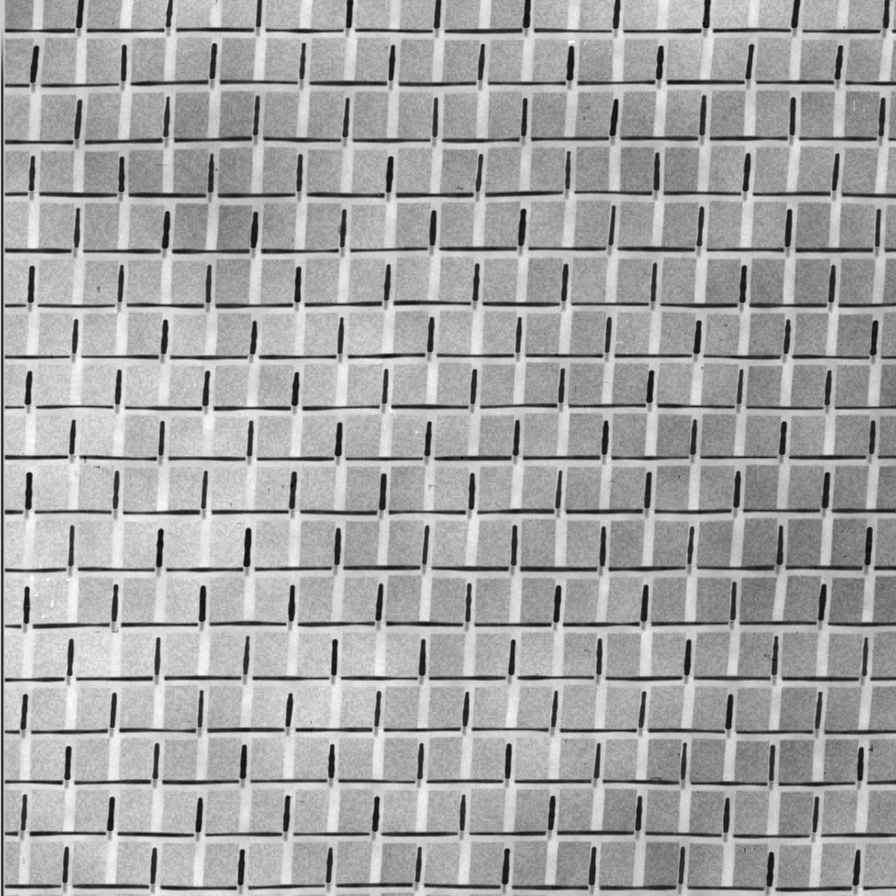
This texture is drawn by a WebGL 1 fragment shader. Its source:

```glsl
precision highp float;
// Worn grey woven mesh: staggered black dashes and broken lines between pale wires.
uniform vec2 u_resolution;

float hash(vec2 p) {
  vec3 q = fract(vec3(p.xyx) * 0.1031);
  q += dot(q, q.yzx + 33.33);
  return fract((q.x + q.y) * q.z);
}

float noise(vec2 p) {
  vec2 i = floor(p), f = fract(p);
  f = f * f * (3.0 - 2.0 * f);
  return mix(mix(hash(i), hash(i + vec2(1.0, 0.0)), f.x),
             mix(hash(i + vec2(0.0, 1.0)), hash(i + vec2(1.0, 1.0)), f.x), f.y);
}

// 1 between a and b, with edges of softness s
float band(float x, float a, float b, float s) {
  return smoothstep(a - s, a + s, x) * (1.0 - smoothstep(b - s, b + s, x));
}

// Soft spot of light centred at c
float glow(vec2 p, vec2 c, vec2 size) {
  vec2 d = (p - c) / size;
  return exp(-dot(d, d));
}

void main() {
  vec2 p = gl_FragCoord.xy / u_resolution;
  p.y = 1.0 - p.y;
  float soft = max(0.03, 14.0 / u_resolution.y);

  // Leaning columns and uneven rows; whole numbers fall on the dark lines
  float t = (p.y - 0.065) / 0.846;
  float col = (p.x - 0.039 + 0.013 * t) / (0.0499 - 0.0008 * t);
  float row = (p.y - 0.037) / 0.0598;
  row -= 0.065 * sin(0.873 * (row - 3.0)) + 0.06 * exp(-(row - 2.0) * (row - 2.0));
  row += 0.09 * (noise(vec2(col * 0.23, row * 0.6 + 7.0)) - 0.5);
  row += 0.035 * (noise(vec2(col * 0.8, row * 1.3 + 40.0)) - 0.5);
  float fy = fract(row), rowId = ceil(row);
  float wire = col + 0.045 * (fy - 0.55)
             + 0.06 * (noise(vec2(col * 0.7, row * 0.9)) - 0.5);
  float wireId = floor(wire + 0.5), dx = wire - wireId;
  float dashed = mod(wireId + rowId, 2.0);

  // Broad light and fine grain
  float light = 0.15 * glow(p, vec2(0.18, 0.7), vec2(0.34, 0.34))
              - 0.15 * glow(p, vec2(1.0, 0.62), vec2(0.36, 0.4))
              - 0.07 * glow(p, vec2(0.4, 0.2), vec2(0.5, 0.18))
              + 0.08 * glow(p, vec2(0.65, 0.0), vec2(0.4, 0.07))
              + 0.12 * (noise(p * 5.0) - 0.5) + 0.1 * (noise(p * 12.0 + 3.0) - 0.5);
  float grain = noise(p * 480.0) - 0.5 + 0.5 * (noise(p * 260.0 + 9.0) - 0.5);

  // Pale wires, brightest where they pass on top
  float over = (1.0 - dashed) * band(dx, -0.06, 0.14, 0.07);
  float shade = 0.79 + 0.06 * over + 0.55 * light + 0.05 * grain
              + 0.1 * (noise(p * 55.0) - 0.5);

  // Grey squares in the openings
  vec2 squareId = vec2(floor(wire), rowId);
  float square = band(fract(wire), 0.165 + 0.03 * (hash(squareId) - 0.5), 0.92, soft)
               * band(fy, 0.155 + 0.04 * (hash(squareId + 20.0) - 0.5), 0.985, soft);
  float tone = 0.645 + 1.1 * light + 0.07 * (hash(squareId + 50.0) - 0.5)
             + 0.11 * grain + 0.04 * (fract(wire) - 0.5)
             + 0.05 * (noise(p * 40.0 + 21.0) - 0.5);
  shade = mix(shade, tone, square);

  // Horizontal lines, broken where a dashed wire crosses
  float lineId = floor(row + 0.5);
  float crossId = floor(col + 0.5);
  float breakHere = mod(crossId + lineId, 2.0);
  float gap = breakHere * band(col - crossId, -0.11, 0.15, 0.04);
  float thick = 0.021 + 0.024 * noise(vec2(col * 2.0, lineId * 5.0));
  float line = 1.0 - smoothstep(thick - soft, thick + soft, abs(row - lineId));
  float ink = line * (1.0 - gap) * (0.85 + 0.15 * noise(vec2(col * 5.0, lineId)));

  // Vertical dashes, slightly fuller below
  float wear = hash(vec2(wireId, rowId) + 11.0);
  float top = 0.27 + 0.07 * wear;
  float dash = length(vec2(dx, 1.2 * (fy - clamp(fy, top, 0.9))));
  float halfWidth = 0.05 + 0.012 * smoothstep(0.25, 0.6, fy) + 0.016 * (wear - 0.5)
                  + 0.02 * (noise(vec2(wireId * 3.0, row * 9.0)) - 0.5);
  dash = 1.0 - smoothstep(halfWidth - soft, halfWidth + soft, dash);
  ink = max(ink, dashed * dash * (0.88 + 0.12 * wear));

  // Faint shadow running on through each break
  float tail = gap * band(col - crossId, -0.07, 0.02, 0.04)
             * band(row - lineId, -0.08, 0.12, 0.05);
  ink = max(ink, 0.4 * tail);
  shade = mix(shade, 0.09 + 0.05 * grain, ink);

  // Sparse dark and pale specks
  shade -= 0.25 * smoothstep(0.85, 0.97, noise(p * 190.0 + 80.0))
         * smoothstep(0.8, 0.95, noise(p * 37.0 + 5.0));
  shade += 0.15 * smoothstep(0.85, 0.97, noise(p * 170.0 + 300.0))
         * smoothstep(0.85, 0.97, noise(p * 23.0 + 60.0));

  // Pale left margin with its thin rule
  shade = mix(shade, 0.8, 1.0 - smoothstep(0.004, 0.007, p.x));
  float rule = 1.0 - smoothstep(0.0005, 0.002, abs(p.x - 0.0026));
  shade = mix(shade, 0.15, rule * smoothstep(0.02, 0.1, p.y));

  gl_FragColor = vec4(vec3(clamp(shade, 0.0, 1.0)), 1.0);
}
```
